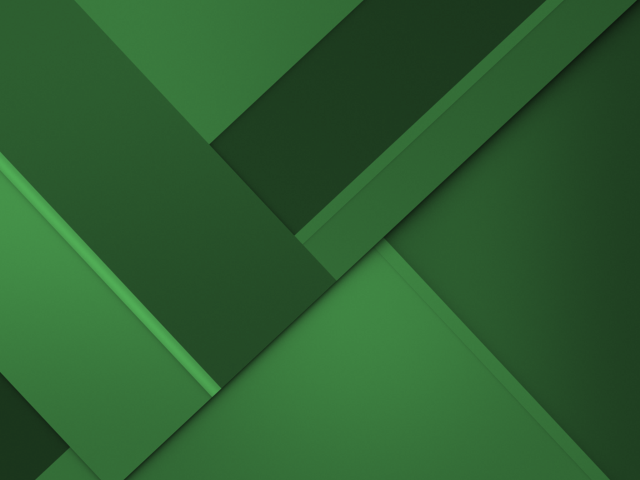
A WebGL 2 fragment shader for this background:

```glsl
#version 300 es
precision highp float;
// Overlapping sheets of green paper crossing at right angles on a diagonal.
// A rotated frame turns every sheet edge into a constant u or v; sheets are
// layered from back to front with soft shadows, then tinted from one tone.

uniform vec2 u_resolution;
out vec4 fragColor;

// Antialiased coverage of the side where d is positive.
float cover(float d) {
    float w = 0.8 / u_resolution.y;
    return smoothstep(-w, w, d);
}

// Shadow factor fading with distance from a sheet edge.
float shadow(float d, float size, float strength) {
    return 1.0 - strength * exp(-max(d, 0.0) / size);
}

// Thin crease centred on an edge.
float crease(float d, float strength) {
    return 1.0 - strength * exp(-abs(d) / 0.0025);
}

float hash(vec2 cell) {
    vec3 q = fract(cell.xyx * 0.1031);
    q += dot(q, q.yzx + 33.33);
    return fract((q.x + q.y) * q.z);
}

vec3 greenTone(float tone) {
    return vec3(0.455 * tone + 0.008, tone, 0.485 * tone + 0.008);
}

// Sheets below the main diagonal.
float lowerSheets(vec2 p, float u, float v) {
    float tone = mix(0.53, 0.41, smoothstep(0.0, 0.6, distance(p, vec2(0.73, 0.40))));
    tone *= crease(u - 0.105, 0.12);
    tone = mix(tone, 0.525 + 0.16 * v, cover(u - 0.105));
    float side = mix(0.365, 0.25, smoothstep(0.93, 1.36, p.x));
    side *= shadow(u - 0.133, 0.012, 0.12);
    tone = mix(tone, side, cover(u - 0.133));
    float size = mix(0.009, 0.016, smoothstep(0.0, 0.25, u));
    return tone * shadow(-v, size, 0.68);
}

// Parallel rising bands in the upper right.
float risingBands(vec2 p, float u, float v) {
    float tone = 0.415 - 0.09 * u;
    tone *= crease(v - 0.104, 0.15);
    tone = mix(tone, 0.445 - 0.03 * u, cover(v - 0.104));
    float dark = 0.25 - 0.05 * u;
    dark *= shadow(0.389 - v, 0.006, 0.25) * shadow(u, 0.005, 0.25);
    tone = mix(tone, dark, cover(v - 0.129));
    float top = mix(0.48, 0.42, smoothstep(0.25, 0.8, p.x));
    return mix(tone, top, cover(v - 0.389));
}

// Falling sheets on the left, stacked towards the lower left corner.
float fallingSheets(vec2 p, float u, float v) {
    float band = mix(0.29, 0.37, smoothstep(0.15, 1.0, p.y - 0.3 * p.x + 0.1));
    float glow = 1.0 - smoothstep(0.0, 0.014, abs(u + 0.344));
    float rim = 0.60 + 0.08 * glow - 0.05 * smoothstep(0.3, 0.8, p.x + 0.4 - p.y);
    float tone = mix(band, rim, cover(-0.3285 - u));
    float panel = mix(0.43, 0.58, smoothstep(0.0, 0.65, p.y));
    panel *= shadow(-0.355 - u, 0.005, 0.18);
    tone = mix(tone, panel, cover(-0.355 - u));
    float corner = mix(0.43, 0.21, cover(v - 0.126));
    corner *= shadow(-0.642 - u, 0.006, 0.3);
    return mix(tone, corner, cover(-0.642 - u));
}

void main() {
    vec2 p = gl_FragCoord.xy / u_resolution.y;

    // Frame along and across the main diagonal.
    vec2 along = vec2(0.7306, 0.6828);
    vec2 q = p - vec2(0.7014, 0.4149);
    float u = dot(q, along);
    float v = dot(q, vec2(-along.y, along.x));

    // Layering.
    float upper = mix(risingBands(p, u, v), fallingSheets(p, u, v), cover(-u));
    float tone = mix(lowerSheets(p, u, v), upper, cover(v));

    // Slight paper grain.
    tone += 0.008 * (hash(floor(p * 384.0)) - 0.5);
    fragColor = vec4(greenTone(tone), 1.0);
}
```
